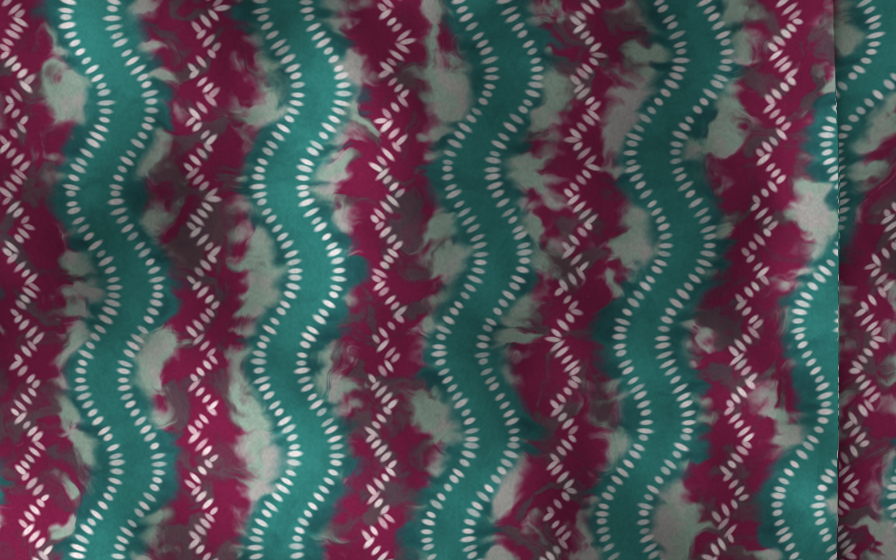
Give the GLSL for this pattern, as a WebGL 1 fragment shader.

```glsl
precision highp float;

uniform vec2 u_resolution;

const float TAU = 6.2831853;

// Layout, in units of canvas height
const float PITCH = 0.327;
const float FIRST_COLUMN = 0.04;
const float FAN = 0.12;
const float FAN_AXIS = 0.4;
const float CREASE_X = 1.48;
const float CREASE_SHIFT = 0.11;

// Stitched lines
const float WAVE_AMP = 0.034;
const float WAVE_PERIOD = 0.325;
const float WAVE_CREST = 0.81;
const float LINE_OFFSET = 0.039;
const float ZIG_AMP = 0.022;
const float ZIG_PERIOD = 0.094;
const float WAVE_SPACING = 0.0150;
const float ZIG_SPACING = 0.0118;
const vec2 STITCH_SIZE = vec2(0.0052, 0.0125); // half width, half length

// Dye bands
const float TEAL_HALF = 0.050;
const float WINE_HALF = 0.080;

const vec3 SAGE = vec3(0.50, 0.58, 0.53);
const vec3 MIST = vec3(0.58, 0.57, 0.56);
const vec3 TEAL = vec3(0.15, 0.43, 0.41);
const vec3 DEEP_TEAL = vec3(0.10, 0.27, 0.28);
const vec3 WINE = vec3(0.43, 0.11, 0.24);
const vec3 DEEP_WINE = vec3(0.24, 0.08, 0.15);
const vec3 THREAD = vec3(0.84, 0.79, 0.79);

float hash(vec2 p) {
  vec3 q = fract(p.xyx * 0.1031);
  q += dot(q, q.yzx + 33.33);
  return fract((q.x + q.y) * q.z);
}

float noise(vec2 p) {
  vec2 i = floor(p), f = fract(p);
  f = f * f * (3.0 - 2.0 * f);
  return mix(mix(hash(i), hash(i + vec2(1, 0)), f.x),
             mix(hash(i + vec2(0, 1)), hash(i + vec2(1, 1)), f.x), f.y);
}

float fbm(vec2 p) {
  float sum = 0.0, gain = 0.533;
  for (int i = 0; i < 4; i++) {
    sum += gain * noise(p);
    p = mat2(1.6, 1.2, -1.2, 1.6) * p + 7.3;
    gain *= 0.5;
  }
  return sum;
}

float wavePath(float y, float column) {
  float phase = (y - WAVE_CREST - 0.027 * column) / WAVE_PERIOD;
  return WAVE_AMP * cos(TAU * phase) + 0.02 * (noise(vec2(y * 4.0, column * 7.0)) - 0.5);
}

float zigzagPath(float y, float column) {
  float wobble = noise(vec2(y * 7.0, column * 5.0 + 40.0)) - 0.5;
  float phase = y / ZIG_PERIOD + hash(vec2(column, 3.0)) + 0.5 * wobble;
  return ZIG_AMP * (abs(4.0 * fract(phase) - 2.0) - 1.0) + 0.02 * wobble;
}

float path(float y, float column, bool zigzag) {
  return zigzag ? zigzagPath(y, column) : wavePath(y, column);
}

// Oval resist marks set across a path, with uneven size and strength
float stitches(vec2 p, float column, bool zigzag, float seed) {
  float spacing = zigzag ? ZIG_SPACING : WAVE_SPACING;
  float pixel = 1.0 / u_resolution.y;
  float mask = 0.0;
  for (int i = -2; i <= 2; i++) {
    float id = floor(p.y / spacing) + float(i);
    float rnd = hash(vec2(id, seed + column * 13.0));
    float y = (id + 0.35 + 0.3 * rnd) * spacing;
    float x = path(y, column, zigzag);
    vec2 along = normalize(vec2(path(y + 0.004, column, zigzag) - x, 0.004));
    vec2 q = p - vec2(x, y);
    vec2 size = STITCH_SIZE * vec2(0.85 + 0.3 * rnd, 0.7 + 0.5 * fract(rnd * 17.0));
    float oval = length(vec2(dot(q, along), q.x * along.y - q.y * along.x) / size);
    float strength = 0.68 + 0.32 * fract(rnd * 31.0);
    mask = max(mask, strength * (1.0 - smoothstep(0.55, 1.0 + pixel / size.x, oval)));
  }
  return mask;
}

void main() {
  vec2 p = gl_FragCoord.xy / u_resolution.y;

  // Fanned cloth, with the right edge tucked under a crease
  float crease = p.x - CREASE_X - 0.04 * (noise(vec2(p.y * 3.0, 2.0)) - 0.5);
  float tucked = smoothstep(-0.002, 0.002, crease);
  float lean = FAN * (p.y - 0.5);
  vec2 cloth = vec2((p.x + FAN_AXIS * lean) / (1.0 + lean), p.y);
  cloth.x += tucked * CREASE_SHIFT * (1.0 - smoothstep(0.5, 1.0, p.y));

  float u = (cloth.x - FIRST_COLUMN) / PITCH;
  float wineColumn = floor(u + 0.5);
  float tealColumn = floor(u);
  vec2 wineP = vec2((u - wineColumn) * PITCH, cloth.y);
  vec2 tealP = vec2((u - tealColumn - 0.5) * PITCH, cloth.y);

  // Dye bleeding and feathering
  vec2 drift = vec2(fbm(cloth * 11.0), fbm(cloth * 11.0 + 31.0)) - 0.5;
  float blot = fbm(cloth * 13.0 + 3.0 * drift);
  float mottle = fbm(cloth * 24.0 + 4.0 * drift + 50.0);
  float streak = noise(vec2(cloth.x * 14.0, cloth.y * 62.0 + 4.0 * drift.y));

  float wineEdge = WINE_HALF + 0.17 * (blot - 0.5) + 0.045 * (streak - 0.5);
  float wine = 1.0 - smoothstep(wineEdge - 0.025, wineEdge + 0.025, abs(wineP.x));
  wine *= mix(0.68, 1.0, smoothstep(0.3, 0.55, mottle));
  float tealD = abs(tealP.x - wavePath(tealP.y, tealColumn));
  float tealEdge = TEAL_HALF + 0.035 * streak + 0.07 * (blot - 0.5);
  float teal = 1.0 - smoothstep(tealEdge - 0.014, tealEdge + 0.02, tealD);

  vec3 color = mix(SAGE, MIST, smoothstep(0.35, 0.7, mottle));
  color = mix(color, TEAL, 0.3 * smoothstep(0.5, 0.75, blot));
  color = mix(color, mix(DEEP_WINE, WINE, smoothstep(0.25, 0.58, mottle)), wine);
  float rim = smoothstep(0.025, 0.06, tealD) * streak;
  vec3 tealDye = mix(TEAL, DEEP_TEAL, clamp(0.8 * rim + 0.9 * (0.55 - mottle), 0.0, 1.0));
  color = mix(color, tealDye, teal * 0.94);

  // Stitched resist lines
  float marks = stitches(wineP, wineColumn, true, 1.0);
  marks = max(marks, stitches(tealP - vec2(LINE_OFFSET, 0.0), tealColumn, false, 5.0));
  marks = max(marks, stitches(tealP + vec2(LINE_OFFSET, 0.0), tealColumn, false, 9.0));
  color = mix(color, THREAD, marks * 0.95);

  // Soft folds, crease shadow and weave
  float folds = fbm(vec2(p.x * 3.5 + p.y * 1.5, p.y * 2.2 - p.x) + 12.0);
  float shade = mix(0.62, 1.2, smoothstep(0.2, 0.75, folds));
  shade *= 1.0 - 0.5 * tucked * exp(-28.0 * abs(crease));
  shade *= 1.0 - 0.22 * smoothstep(1.42, 1.6, p.x);
  shade *= 0.96 + 0.08 * noise(p * vec2(260.0, 210.0));
  gl_FragColor = vec4(color * shade, 1.0);
}
```
